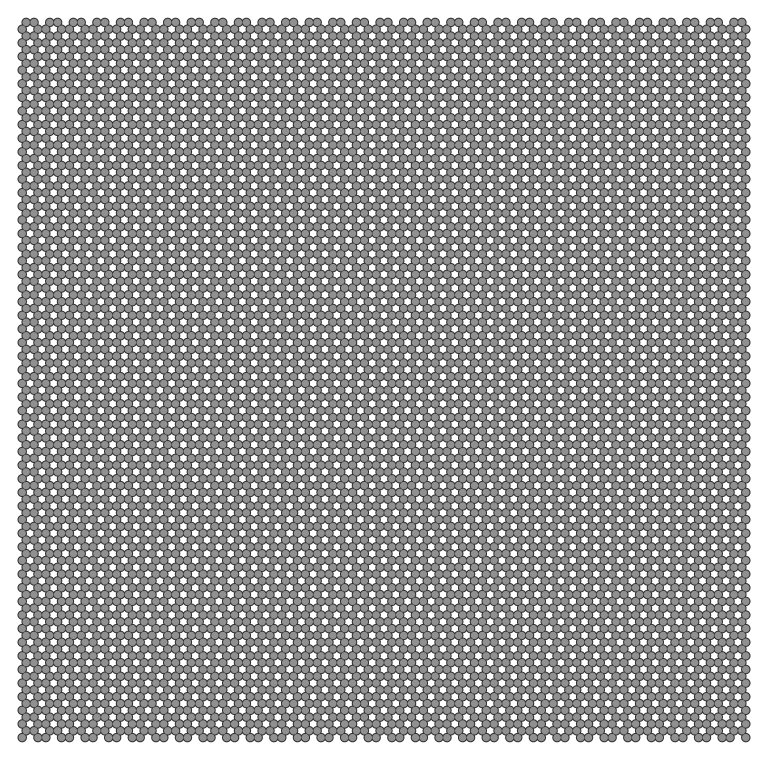
Give the GLSL for this pattern, as a WebGL 1 fragment shader.

```glsl
precision highp float;

uniform vec2 u_resolution;

const float CANVAS_WIDTH = 97.65;   // in spacings between touching discs
const float ROW_HEIGHT = 0.8660254; // rows of a triangular lattice
const float LAST_COLUMN = 92.0;     // 31 honeycomb cells across
const float LAST_ROW = 105.0;       // 53 cells down, two rows each
const float FILL_RADIUS = 0.47;
const float OUTER_RADIUS = 0.60;
const vec3 PAPER = vec3(1.0);
const vec3 OUTLINE = vec3(0.18);
const vec3 FILL = vec3(0.565);
const int SAMPLES = 4;              // per axis

// Distance to a disc centre, or a far value where the site is empty.
float siteDistance(vec2 p, float column, float row) {
    float odd = mod(row, 2.0);
    float x = column + 0.5 * odd;
    bool outside = x < 0.0 || x > LAST_COLUMN || row < 0.0 || row > LAST_ROW;
    // Every third site is a hole, shifted by half a cell on odd rows.
    bool hole = abs(mod(column - odd + 0.5, 3.0) - 1.5) < 0.25;
    return outside || hole ? 10.0 : length(p - vec2(x, row * ROW_HEIGHT));
}

float nearestDisc(vec2 p) {
    float nearest = 10.0;
    float baseRow = floor(p.y / ROW_HEIGHT);
    for (int j = 0; j < 2; j++) {
        float row = baseRow + float(j);
        float column = floor(p.x - 0.5 * mod(row, 2.0));
        nearest = min(nearest, siteDistance(p, column, row));
        nearest = min(nearest, siteDistance(p, column + 1.0, row));
    }
    return nearest;
}

vec3 discColor(float d, float blur) {
    float outer = smoothstep(-blur, blur, OUTER_RADIUS - d);
    float inner = smoothstep(-blur, blur, FILL_RADIUS - d);
    return mix(mix(PAPER, OUTLINE, outer), FILL, inner);
}

void main() {
    float pixel = CANVAS_WIDTH / u_resolution.x;
    vec2 latticeCenter = 0.5 * vec2(LAST_COLUMN, LAST_ROW * ROW_HEIGHT);
    vec2 p = (gl_FragCoord.xy - 0.5 * u_resolution) * pixel + latticeCenter;

    // Average subsamples, since outlines are thinner than a pixel.
    float n = float(SAMPLES);
    vec3 sum = vec3(0.0);
    for (int j = 0; j < SAMPLES; j++) {
        for (int i = 0; i < SAMPLES; i++) {
            vec2 offset = (vec2(float(i), float(j)) + 0.5) / n - 0.5;
            sum += discColor(nearestDisc(p + offset * pixel), 0.5 * pixel / n);
        }
    }
    gl_FragColor = vec4(sum / (n * n), 1.0);
}
```
